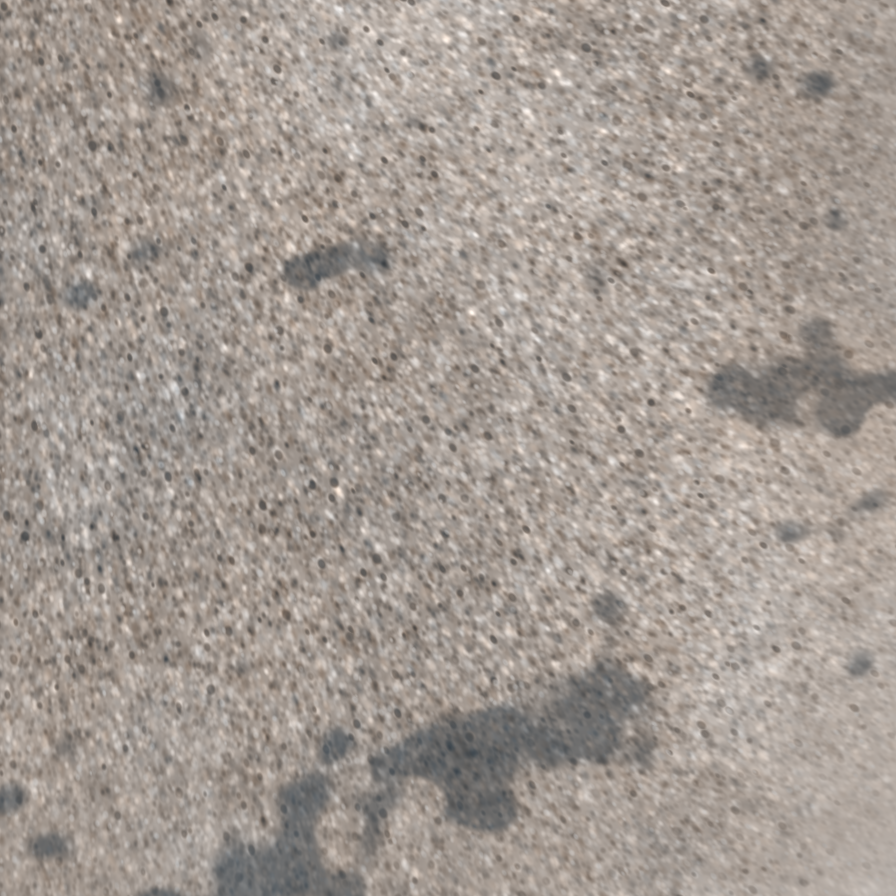
A WebGL 2 fragment shader for this texture:

```glsl
#version 300 es
precision highp float;
// Weathered gritty concrete: soft slanted grains, dark pebbles, pale glints and grey stains.

#define GRAIN_SCALE 95.0
#define FINE_SCALE 175.0
#define PEBBLE_SCALE 48.0
#define GLINT_SCALE 78.0
#define GRAIN_CONTRAST 0.155
#define FINE_CONTRAST 0.125
#define PEBBLE_CHANCE 0.24
#define GLINT_CHANCE 0.22
#define STAIN_DEPTH 0.19
#define BASE_TONE 0.612

uniform vec2 u_resolution;
out vec4 fragColor;

vec3 hash3(vec2 cell) {
  vec3 h = fract(cell.xyx * vec3(0.1031, 0.1030, 0.0973));
  h += dot(h, h.yxz + 33.33);
  return fract((h.xxy + h.yzz) * h.zyx);
}

mat2 rotation(float angle) {
  float c = cos(angle), s = sin(angle);
  return mat2(c, -s, s, c);
}

// Cellular noise of overlapping soft grains: x is tone, y is tint, both signed.
vec2 grains(vec2 p, mat2 slant, float stretch) {
  vec2 cell = floor(p), sum = vec2(0.0);
  for (int j = -1; j <= 1; j++) {
    for (int i = -1; i <= 1; i++) {
      vec2 id = cell + vec2(i, j);
      vec3 rnd = hash3(id);
      vec2 d = slant * (p - id - rnd.xy);
      d.y *= stretch;
      float weight = max(0.0, 1.0 - dot(d, d));
      vec2 value = vec2(rnd.z, hash3(id + 71.0).x) * 2.0 - 1.0;
      sum += value * weight * weight;
    }
  }
  return sum;
}

// Sparse soft ovals of varied size and strength, one candidate in each cell.
float specks(vec2 p, mat2 slant, float chance, float radius, float softness) {
  vec2 cell = floor(p);
  float cover = 0.0;
  for (int j = -1; j <= 1; j++) {
    for (int i = -1; i <= 1; i++) {
      vec2 id = cell + vec2(i, j);
      vec3 rnd = hash3(id + 19.0);
      vec3 kind = hash3(id + 137.0);
      vec2 d = slant * (p - id - rnd.xy);
      d.y *= 1.2 + 0.5 * kind.y;
      float size = radius * (0.6 + 0.7 * kind.x);
      float shape = 1.0 - smoothstep(size - softness, size + softness, length(d));
      cover = max(cover, shape * step(rnd.z, chance) * (0.45 + 0.55 * kind.z));
    }
  }
  return cover;
}

// Broad uneven brightness from layered sines.
float broadTone(vec2 p) {
  float waves = sin(p.x * 7.0 + 2.1 * sin(p.y * 5.0 + 0.6))
              + 0.7 * sin(p.y * 11.0 - p.x * 6.0 + 1.7 * sin(p.x * 9.0));
  float ridge = (p.x - 0.74) * 0.83 + (p.y - 0.52) * 0.56;
  float paleBand = exp(-ridge * ridge * 28.0);
  vec2 middle = (p - vec2(0.45, 0.55)) * vec2(6.0, 4.0);
  return 0.009 * waves + 0.055 * paleBand - 0.035 * exp(-dot(middle, middle))
       - 0.025 * smoothstep(0.45, 0.0, p.x);
}

void main() {
  vec2 p = gl_FragCoord.xy / min(u_resolution.x, u_resolution.y);

  // Grain direction turns from steep on the left to shallow on the right.
  float turn = smoothstep(0.0, 0.8, p.x * 0.8 + p.y * 0.3 - 0.1);
  mat2 slant = rotation(mix(-1.4, -0.55, turn));
  float focus = 1.0 - 0.45 * smoothstep(0.72, 1.0, p.x) - 0.35 * smoothstep(0.32, 0.0, p.y);

  vec2 coarse = grains(p * GRAIN_SCALE, slant, 1.7);
  vec2 fine = grains(p * FINE_SCALE + 31.0, slant, 1.6);
  vec2 patches = grains(p * 9.0 + 5.0, mat2(1.0), 1.0);
  vec2 mottle = grains(p * 24.0 + 53.0, mat2(1.0), 1.1);

  float tone = BASE_TONE + broadTone(p) + 0.022 * patches.x + 0.03 * mottle.x;
  tone += focus * (GRAIN_CONTRAST * coarse.x + FINE_CONTRAST * fine.x);

  // Ragged stains along a rising band, with fainter ones scattered elsewhere.
  float ragged = 0.55 * patches.y + 0.6 * mottle.y + 0.12 * coarse.y;
  float offBand = (p.y - 0.02 - 0.44 * (p.x - 0.2)) / 0.075;
  float band = exp(-offBand * offBand) * smoothstep(0.08, 0.25, p.x) * smoothstep(0.8, 0.65, p.x);
  vec2 pool = (p - vec2(0.27, 0.01)) / vec2(0.11, 0.07);
  float reach = 0.62 * band + 0.75 * exp(-dot(pool, pool));
  float stain = smoothstep(0.42, 0.85, ragged + reach);
  stain = max(stain, 0.55 * smoothstep(0.5, 0.95, ragged));
  tone = mix(tone, mix(tone, BASE_TONE, 0.45) - STAIN_DEPTH, stain);

  // Pebbles and glints thin out where the surface is blurred.
  float pebble = specks(p * PEBBLE_SCALE, slant, PEBBLE_CHANCE, 0.22, 0.11);
  float glint = specks(p * GLINT_SCALE + 11.0, slant, GLINT_CHANCE, 0.25, 0.16);
  tone = mix(tone, 0.27, 0.75 * pebble * focus);
  tone = mix(tone, 0.84, 0.55 * glint * focus * (1.0 - stain));

  // Warm beige midtones, cooler stains, pebbles and glints.
  float warmth = 0.036 * smoothstep(0.22, 0.52, tone) + 0.011 * patches.y + 0.018 * coarse.y * focus;
  warmth -= 0.03 * stain + 0.015 * glint;
  vec3 color = vec3(tone) + warmth * vec3(1.0, -0.08, -0.95);
  fragColor = vec4(clamp(color, 0.0, 1.0), 1.0);
}
```
